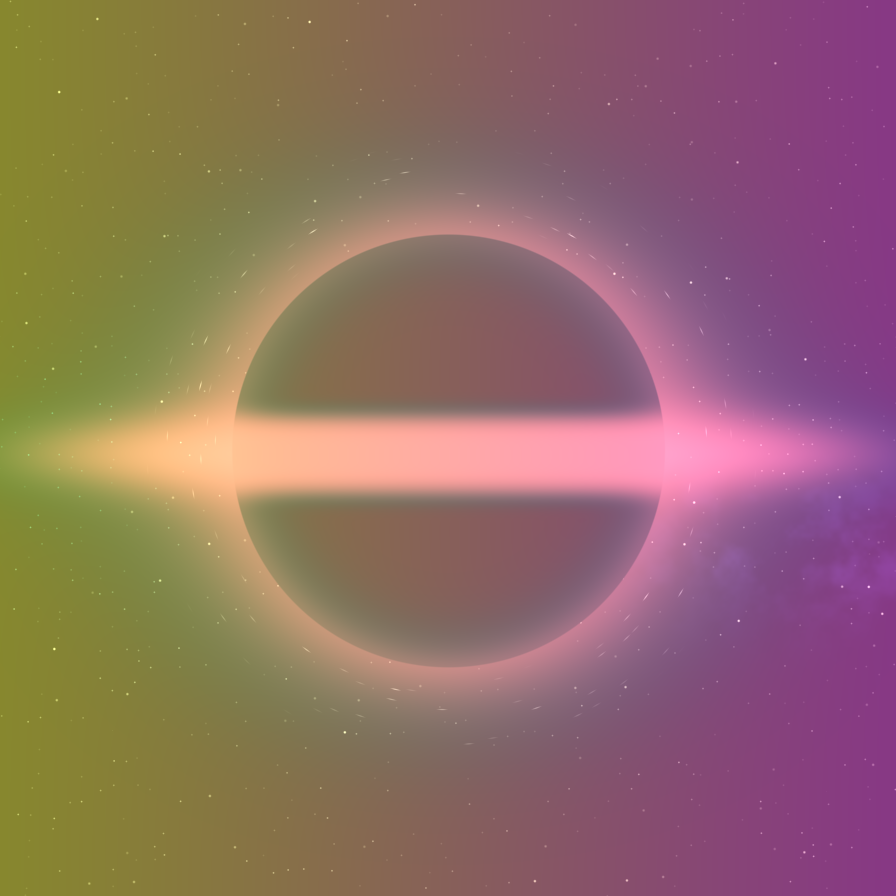
Give the GLSL for this background, as a Shadertoy shader.

```glsl
// A dark sphere ringed by a soft halo and crossed by a glowing disk, over a starry olive-to-purple sky.
#define CENTER vec2(0.5007, 0.4967)
#define RADIUS 0.2415
#define SKY_LEFT vec3(0.53, 0.53, 0.18)
#define SKY_RIGHT vec3(0.53, 0.22, 0.52)
#define HALO_WIDTH 0.065
#define RIM_WIDTH 0.036
#define DISK_HEIGHT 0.046
#define DISK_REACH 0.32
#define STAR_SIZE 0.0017
#define TAU 6.2831853

vec3 hash3(vec2 p) {
    vec3 q = fract(p.xyx * vec3(0.1031, 0.1030, 0.0973));
    q += dot(q, q.yxz + 33.33);
    return fract((q.xxy + q.yzz) * q.zyx);
}

float valueNoise(vec2 p) {
    vec2 i = floor(p), f = fract(p);
    f = f * f * (3.0 - 2.0 * f);
    float low = mix(hash3(i).x, hash3(i + vec2(1, 0)).x, f.x);
    float high = mix(hash3(i + vec2(0, 1)).x, hash3(i + vec2(1, 1)).x, f.x);
    return mix(low, high, f.y);
}

float fbm(vec2 p) {
    float sum = 0.0, weight = 0.5;
    for (int i = 0; i < 4; i++) {
        sum += weight * valueNoise(p);
        p = p * 2.1 + 7.3;
        weight *= 0.5;
    }
    return sum;
}

// One random dot per occupied cell; scale turns cell units into canvas units.
float starField(vec2 grid, vec2 scale, float density, float size) {
    vec2 id = floor(grid);
    vec3 rnd = hash3(id + 17.0);
    float dist = length((fract(grid) - 0.2 - 0.6 * rnd.xy) * scale);
    float light = hash3(id + 71.0).x;
    return step(1.0 - density, rnd.z) * (0.2 + 0.8 * light * light)
         * (1.0 - smoothstep(0.0, size, dist));
}

// Light around the sphere: halo, disk wings and a wide faint fringe.
float outerLight(vec2 p, float d) {
    float side = p.x * p.x / max(dot(p, p), 1e-4);
    float halo = 0.5 * exp(-pow(max(d, 0.0) / (HALO_WIDTH * (1.0 + 0.5 * side)), 1.3));
    float reach = max(abs(p.x) - RADIUS, 0.0) / DISK_REACH;
    float fade = max(1.0 - reach, 0.0);
    float y = p.y + 0.003;
    float wing = 0.92 * fade * exp(-pow(abs(y) / (DISK_HEIGHT * (1.0 - 0.2 * reach)), 2.0));
    float fringe = 0.2 * fade * smoothstep(0.1, 0.3, abs(p.x)) * exp(-y * y / 0.0085);
    return 1.0 - (1.0 - halo) * (1.0 - wing) * (1.0 - fringe);
}

// Light over the sphere: inner rim and the flat band in front.
float innerLight(vec2 p, float d) {
    float rim = (0.3 - 0.25 * p.y) * exp(-pow(max(-d, 0.0) / RIM_WIDTH, 1.4));
    float band = 0.83 * exp(-pow(abs(p.y + 0.0045) / DISK_HEIGHT, 4.0));
    return 1.0 - (1.0 - rim) * (1.0 - band);
}

// Weak light tints green; strong light turns warm.
vec3 glowColor(float light) {
    float red = 0.5 * smoothstep(0.05, 0.9, light) - 0.7 * light * exp(-6.0 * light);
    return vec3(red, 0.35 * light, 0.36 * light);
}

void mainImage(out vec4 fragColor, in vec2 fragCoord) {
    vec2 uv = fragCoord / iResolution.xy;
    float pixel = 1.0 / min(iResolution.x, iResolution.y);
    vec2 p = (fragCoord - CENTER * iResolution.xy) * pixel;
    float r = length(p);
    float d = r - RADIUS;
    float outside = smoothstep(-pixel, pixel, d);

    // Sky and glow
    vec3 color = mix(SKY_LEFT, SKY_RIGHT, smoothstep(0.0, 1.0, uv.x) * 0.25 + 0.75 * uv.x);
    float light = mix(innerLight(p, d), outerLight(p, d), outside);
    color += glowColor(light);

    // Violet dust at the lower right
    vec2 dustPos = (p - vec2(0.42, -0.11)) / vec2(0.18, 0.07);
    float dust = exp(-dot(dustPos, dustPos)) * smoothstep(0.3, 0.75, fbm(p * 22.0 + 40.0));
    color += outside * dust * vec3(0.06, 0.05, 0.13);

    // Scattered stars, denser along the wings
    float size = max(STAR_SIZE, 1.2 * pixel);
    float wings = exp(-p.y * p.y / 0.03) * smoothstep(0.2, 0.4, abs(p.x));
    float bright = starField(p * 24.0, vec2(1.0 / 24.0), 0.16, size * 1.35);
    float faint = starField(p * 65.0 + 9.0, vec2(1.0 / 65.0), 0.16 + 0.22 * wings, size);
    vec3 starTint = mix(vec3(0.55, 0.6, 0.5), vec3(0.1, 0.5, 0.45), wings * step(p.x, 0.0));
    color += outside * (bright * vec3(0.6, 0.65, 0.5) + 0.55 * faint * starTint);

    // Stars drawn out into arcs close to the sphere
    vec2 polar = vec2(atan(p.y, p.x) / TAU * 64.0, r * 75.0);
    vec2 arcScale = vec2(TAU * r / 64.0 * 0.18, 1.0 / 75.0);
    float arcZone = smoothstep(0.01, 0.035, d) * (1.0 - smoothstep(0.06, 0.11, d));
    float arcs = starField(polar, arcScale, 0.22, size * 0.8);
    color += arcs * arcZone * vec3(0.32, 0.33, 0.3);

    fragColor = vec4(clamp(color, 0.0, 1.0), 1.0);
}
```
